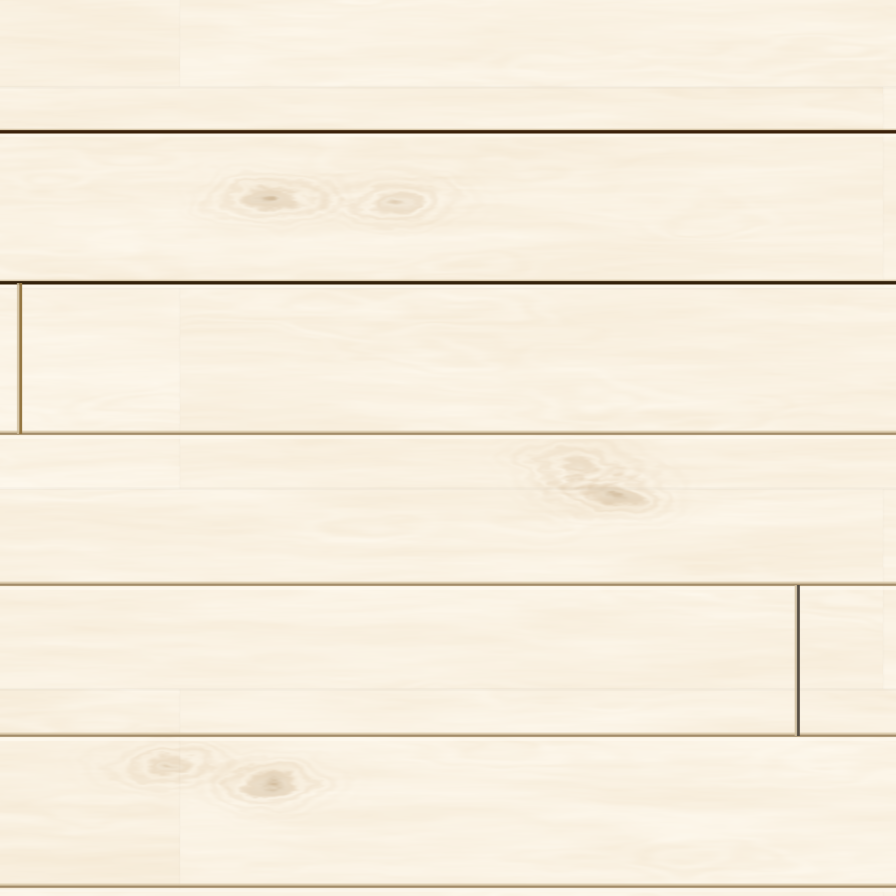
Reproduce this texture procedurally as a Shadertoy shader.

```glsl
float hash(vec2 p) {
    vec3 q = fract(p.xyx * 0.1031);
    q += dot(q, q.yzx + 33.33);
    return fract((q.x + q.y) * q.z);
}

float noise(vec2 p) {
    vec2 i = floor(p), f = fract(p);
    f = f * f * (3.0 - 2.0 * f);
    return mix(mix(hash(i), hash(i + vec2(1, 0)), f.x),
               mix(hash(i + vec2(0, 1)), hash(i + vec2(1, 1)), f.x), f.y);
}

float fbm(vec2 p) {
    float sum = 0.0, amp = 0.5;
    for (int i = 0; i < 4; i++) {
        sum += amp * noise(p);
        p = p * 2.03 + 17.0;
        amp *= 0.5;
    }
    return sum;
}

// Antialiased stroke at signed distance d
float stroke(float d, float halfWidth) {
    float px = 0.75 / iResolution.y;
    return 1.0 - smoothstep(halfWidth - px, halfWidth + px, abs(d));
}

// Long streaks, fine fibres and wavy growth lines
float grain(vec2 p) {
    float warp = fbm(p * vec2(4, 18));
    float streaks = fbm(p * vec2(5, 65) + warp * 2.0) - 0.47;
    float fibres = noise(p * vec2(28, 330)) - 0.5;
    float rings = sin(warp * 55.0 + p.y * 90.0) * smoothstep(0.42, 0.7, warp);
    return streaks * 1.1 + fibres * 0.18 + rings * 0.16;
}

// x: faint rings around the knots, y: their dark cores
vec2 knots(vec2 p) {
    vec2 sum = vec2(0);
    float wobble = fbm(p * vec2(22, 55)) - 0.47;
    for (int i = 0; i < 6; i++) {
        float band = float(i / 2), second = float(i % 2);
        vec2 center = vec2(0.305 + 0.38 * mod(band, 2.0), 0.125 + 0.327 * band);
        center += second * (vec2(hash(vec2(i, 3)), hash(vec2(i, 8))) - 0.5) * vec2(0.5, 0.06);
        vec2 q = p - center;
        float d = length(q / vec2(0.065, 0.026)) + wobble * 0.9;
        sum.x += exp(-d * d) * (0.45 + 0.4 * sin(d * 19.0));
        float core = length(q / vec2(0.02, 0.009)) + wobble * 3.0;
        sum.y += exp(-core * core) * (1.0 - 0.5 * second);
    }
    return sum;
}

void mainImage(out vec4 fragColor, in vec2 fragCoord) {
    vec2 uv = fragCoord / iResolution.xy;

    // Grooved planks
    float rowPos = (uv.y - 0.0104) / 0.1685;
    float row = floor(rowPos);
    float seam = floor(rowPos + 0.5);
    float seamDist = (rowPos - seam) * 0.1685;

    // Wider printed boards with staggered ends
    float boardPos = (uv.y - 0.0066) / 0.224;
    float board = floor(boardPos);
    float boardDist = (boardPos - floor(boardPos + 0.5)) * 0.224;
    float boardEnd = mix(0.2005, 0.986, mod(board, 2.0));
    float side = step(boardEnd, uv.x);

    // Wood tone
    vec2 shift = vec2(hash(vec2(board, side)), hash(vec2(board + 9.0, row + 2.0))) * 20.0;
    float tone = 0.36 + grain(uv + shift);
    tone += 0.13 * cos(board * 1.5708) * (1.0 - 2.0 * side);
    tone += 0.22 * (hash(vec2(board + 4.0, side + 7.0)) - 0.5);
    tone += 0.4 * (fbm(uv * vec2(4, 9) + shift) - 0.47);
    vec3 color = mix(vec3(0.988, 0.962, 0.912), vec3(0.963, 0.918, 0.84), clamp(tone, -0.2, 1.5));

    vec2 knot = knots(uv);
    color = mix(color, vec3(0.87, 0.77, 0.64), clamp(knot.x * 0.45, 0.0, 0.5));
    color = mix(color, vec3(0.7, 0.58, 0.42), min(knot.y * 0.5, 0.6));

    // Faint board edges
    color *= 1.0 - 0.025 * stroke(boardDist, 0.0016);
    color *= 1.0 - 0.012 * stroke(uv.x - boardEnd, 0.001);

    // Horizontal grooves: the upper two are deep, the rest shallow
    float deep = step(3.5, seam);
    vec3 grooveColor = mix(vec3(0.64, 0.55, 0.41), vec3(0.2, 0.13, 0.04), deep);
    grooveColor.r += 0.03 * (seam - 4.0) * deep;
    color = mix(color, vec3(1.0, 0.985, 0.95), 0.6 * stroke(seamDist + 0.0042, 0.0016));
    color = mix(color, vec3(0.84, 0.77, 0.64), 0.8 * stroke(seamDist - 0.0022, 0.0013));
    color = mix(color, grooveColor, stroke(seamDist, mix(0.0013, 0.0019, deep)));

    // Butt joints in the second and fourth planks
    if (row == 1.0 || row == 3.0) {
        float jointDist = uv.x - 0.8905 + 0.434 * (row - 1.0);
        vec3 jointColor = mix(vec3(0.34, 0.31, 0.27), vec3(0.58, 0.46, 0.25), step(2.0, row));
        color = mix(color, vec3(0.8, 0.73, 0.6), 0.8 * stroke(jointDist + 0.0022, 0.0014));
        color = mix(color, jointColor, stroke(jointDist - 0.0006, 0.0016));
    }

    fragColor = vec4(clamp(color, 0.0, 1.0), 1.0);
}
```
